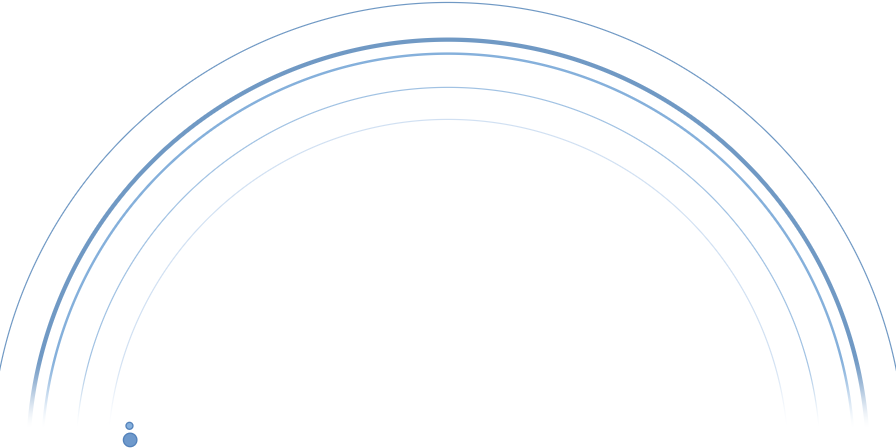
This background is drawn by a WebGL 1 fragment shader. Its source:

```glsl
precision highp float;

// Five concentric blue arches on white, fading out near the foot, with two dots.
// Each arch is a circle distance turned into an antialiased stroke; the dots are
// filled discs with a darker rim. Lengths are in canvas heights.

uniform vec2 u_resolution;

const vec3 PAPER = vec3(1.0);
const vec3 STEEL = vec3(0.44, 0.60, 0.77);
const vec3 SKY = vec3(0.52, 0.69, 0.86);
const vec3 MIST = vec3(0.63, 0.76, 0.89);
const vec3 HAZE = vec3(0.82, 0.88, 0.95);
const vec3 DOT_FILL = vec3(0.43, 0.60, 0.80);
const vec3 SMALL_DOT_FILL = vec3(0.52, 0.69, 0.87);
const vec3 DOT_RIM = vec3(0.33, 0.51, 0.73);

const float ARCH_CENTER_Y = -0.026;
const float FADE_LOW = 0.04;
const float FADE_HIGH = 0.21;
const float HAIRLINE = 0.0027;
const float RIM_WIDTH = 0.003;

const vec2 BIG_DOT = vec2(-0.7095, 0.018);
const vec2 SMALL_DOT = vec2(-0.711, 0.0495);
const float BIG_DOT_RADIUS = 0.0165;
const float SMALL_DOT_RADIUS = 0.0092;

// Share of a pixel covered by a stroke at distance dist from its centre line
float strokeCoverage(float dist, float width, float pixel) {
  float inside = 0.5 * (width + pixel) - abs(dist);
  return clamp(inside, 0.0, min(width, pixel)) / pixel;
}

vec3 drawArch(vec3 base, vec3 ink, float dist, float width, float pixel, float fade) {
  return mix(base, ink, strokeCoverage(dist, width, pixel) * fade);
}

vec3 drawDot(vec3 base, vec3 fill, vec2 offset, float radius, float pixel) {
  float dist = length(offset) - radius;
  float disc = clamp(0.5 - dist / pixel, 0.0, 1.0);
  float core = clamp(0.5 - (dist + RIM_WIDTH) / pixel, 0.0, 1.0);
  return mix(base, mix(DOT_RIM, fill, core), disc);
}

void main() {
  // Horizontally centred coordinates, one unit per canvas height
  float pixel = 1.0 / u_resolution.y;
  vec2 p = vec2(gl_FragCoord.x - 0.5 * u_resolution.x, gl_FragCoord.y) * pixel;
  float radius = length(p - vec2(0.0, ARCH_CENTER_Y));
  float fade = smoothstep(FADE_LOW, FADE_HIGH, p.y);

  // Arches, from the outermost inwards
  vec3 color = PAPER;
  color = drawArch(color, STEEL, radius - 1.0205, HAIRLINE, pixel, 1.0);
  color = drawArch(color, STEEL, radius - 0.9375, 0.0095, pixel, fade);
  color = drawArch(color, SKY, radius - 0.9063, 0.0055, pixel, fade);
  color = drawArch(color, MIST, radius - 0.8310, HAIRLINE, pixel, fade);
  color = drawArch(color, HAZE, radius - 0.7595, HAIRLINE, pixel, fade);

  // Dots at the lower left
  color = drawDot(color, DOT_FILL, p - BIG_DOT, BIG_DOT_RADIUS, pixel);
  color = drawDot(color, SMALL_DOT_FILL, p - SMALL_DOT, SMALL_DOT_RADIUS, pixel);

  gl_FragColor = vec4(color, 1.0);
}
```
